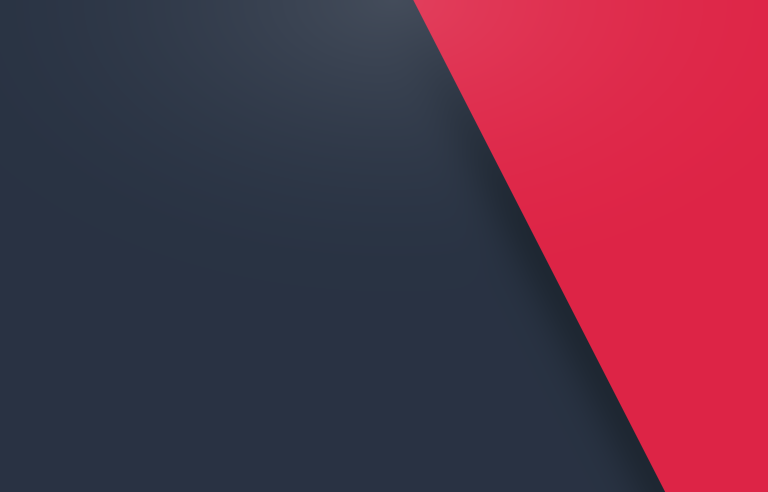
Write a WebGL 2 fragment shader that draws this background.

```glsl
#version 300 es
precision highp float;

uniform vec2 u_resolution;
out vec4 fragColor;

const float ASPECT = 1.561;
const vec3 NAVY = vec3(0.160, 0.198, 0.262);
const vec3 CRIMSON = vec3(0.868, 0.142, 0.274);
const vec3 SHADOW = vec3(0.07, 0.10, 0.12);

// Signed distance to the line through a and b, positive on its right side
float lineDistance(vec2 p, vec2 a, vec2 b) {
    vec2 along = normalize(b - a);
    return dot(p - a, vec2(along.y, -along.x));
}

// Elliptical glow that fades to zero at the given radii
float ellipseGlow(vec2 p, vec2 center, vec2 radii) {
    float fade = max(1.0 - length((p - center) / radii), 0.0);
    return pow(fade, 1.8);
}

// Soft shadow on the negative side of an edge
float edgeShadow(float distanceToEdge, float width) {
    float t = distanceToEdge / width;
    return exp(-t * t);
}

void main() {
    vec2 uv = gl_FragCoord.xy / u_resolution;
    vec2 p = vec2(uv.x * ASPECT, uv.y);
    float pixel = 1.0 / u_resolution.y;

    // Slanted panel edge, from bottom to top
    float edge = lineDistance(p, vec2(1.352, 0.0), vec2(0.840, 1.0));

    // Light from the top center, shared by both surfaces
    float glow = 0.125 * ellipseGlow(p, vec2(0.80, 1.0), vec2(0.98, 0.60));
    vec3 ground = mix(NAVY, vec3(1.0), glow);
    vec3 panel = mix(CRIMSON, vec3(1.0), glow);

    // Panel shadow, weaker towards the top
    float strength = 0.48 * (1.0 - smoothstep(0.5, 1.02, p.y));
    ground = mix(ground, SHADOW, strength * edgeShadow(edge, 0.065));

    float coverage = smoothstep(-0.7 * pixel, 0.7 * pixel, edge);
    fragColor = vec4(mix(ground, panel, coverage), 1.0);
}
```
